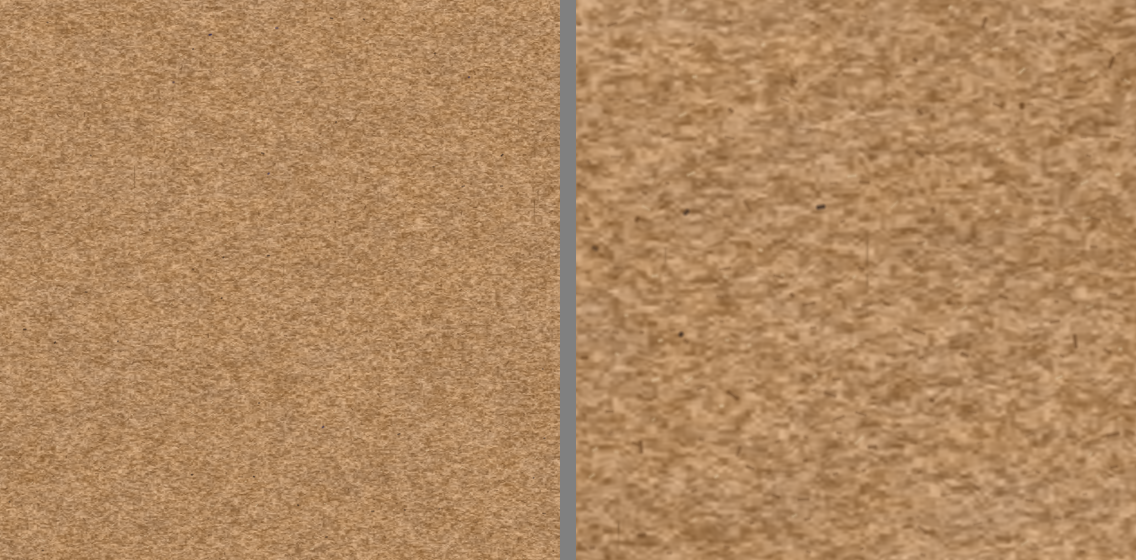
Left, the full canvas; right, a detail of the centre.
Reproduce this texture procedurally as a Shadertoy shader.

```glsl
// Brown recycled cardboard: fine horizontal fibre grain with scattered flecks.

const vec3 BOARD_COLOR  = vec3(0.696, 0.536, 0.376);
const vec3 WARM_SHIFT   = vec3(0.012, 0.000, -0.018);
const vec3 BARK_COLOR   = vec3(0.36, 0.22, 0.10);
const vec3 PALE_COLOR   = vec3(0.90, 0.80, 0.65);
const vec3 SOOT_COLOR   = vec3(0.15, 0.10, 0.08);
const vec3 INK_COLOR    = vec3(0.14, 0.12, 0.32);
const vec3 CREASE_COLOR = vec3(0.42, 0.29, 0.16);

// Noise cells across the canvas, horizontally and vertically
const vec2 PATCH_FREQ = vec2(22.0, 34.0);
const vec2 CLUMP_FREQ = vec2(64.0, 120.0);
const vec2 FIBRE_FREQ = vec2(145.0, 300.0);
const vec2 GRIT_FREQ  = vec2(310.0, 420.0);

// Contrast of each noise layer
const float PATCH_AMP = 0.030;
const float CLUMP_AMP = 0.060;
const float FIBRE_AMP = 0.185;
const float GRIT_AMP  = 0.150;
const float WAVINESS  = 0.003;

// Integer hash giving three values in 0..1
vec3 hash3(vec2 cell, float seed) {
    uvec3 v = uvec3(ivec3(vec3(cell, seed))) * 1664525u + 1013904223u;
    v.x += v.y * v.z; v.y += v.z * v.x; v.z += v.x * v.y;
    v ^= v >> 16u;
    v.x += v.y * v.z; v.y += v.z * v.x; v.z += v.x * v.y;
    return vec3(v >> 8u) / 16777216.0;
}

// Smooth value noise centred on zero
float noise(vec2 p, float seed) {
    vec2 i = floor(p), f = fract(p);
    f = f * f * (3.0 - 2.0 * f);
    float low  = mix(hash3(i, seed).x, hash3(i + vec2(1, 0), seed).x, f.x);
    float high = mix(hash3(i + vec2(0, 1), seed).x, hash3(i + vec2(1, 1), seed).x, f.x);
    return mix(low, high, f.y) - 0.5;
}

// Coverage of short strokes, at most one per grid cell
// size: half length and half width; spread: largest turn from the given angle
float flecks(vec2 uv, float cells, float chance, vec2 size, float angle, float spread, float seed) {
    vec2 cell = floor(uv * cells);
    vec3 place = hash3(cell, seed);
    vec3 look = hash3(cell, seed + 1.0);
    vec2 p = uv - (cell + 0.25 + 0.5 * place.xy) / cells;
    float turn = angle + spread * (2.0 * look.x - 1.0);
    float c = cos(turn), s = sin(turn);
    p = vec2(c * p.x + s * p.y, c * p.y - s * p.x);
    float halfLength = size.x * mix(0.1, 1.0, look.y * look.y);
    float d = length(vec2(max(abs(p.x) - halfLength, 0.0), p.y)) - size.y;
    float soft = max(1.0 / iResolution.y, 0.0015);
    float cover = 1.0 - smoothstep(-soft, soft, d);
    return cover * step(place.z, chance) * mix(0.45, 1.0, look.z);
}

void mainImage(out vec4 fragColor, in vec2 fragCoord) {
    vec2 uv = fragCoord / iResolution.y;

    // Gentle waves keep the fibres from lying in straight rows
    vec2 bend = vec2(noise(uv * 70.0, 1.0), noise(uv * 90.0, 2.0));
    vec2 p = uv + WAVINESS * bend;

    // Light and dark grain from broad patches down to grit
    float shade = PATCH_AMP * noise(p * PATCH_FREQ, 3.0)
                + CLUMP_AMP * noise(p * CLUMP_FREQ, 4.0)
                + FIBRE_AMP * noise(p * FIBRE_FREQ, 5.0)
                + GRIT_AMP  * noise(p * GRIT_FREQ, 6.0);
    float warmth = noise(p * PATCH_FREQ * 0.8, 7.0) + noise(p * CLUMP_FREQ, 8.0);
    vec3 color = BOARD_COLOR + shade + WARM_SHIFT * warmth;

    // Faint upright creases, broken up by the grain
    float crease = flecks(uv, 7.0, 0.35, vec2(0.035, 0.0005), 1.5708, 0.03, 10.0);
    crease *= smoothstep(-0.2, 0.3, noise(uv * 150.0, 9.0));
    color = mix(color, CREASE_COLOR, 0.6 * crease);

    // Bark and pale fibres
    float bark = flecks(uv, 36.0, 0.25, vec2(0.0032, 0.0010), 0.3, 1.4, 20.0);
    float thread = flecks(uv + 0.37, 60.0, 0.30, vec2(0.0032, 0.0006), 0.0, 0.4, 30.0);
    float pale = flecks(uv + 0.61, 50.0, 0.22, vec2(0.0026, 0.0007), 0.2, 0.7, 40.0);
    color = mix(color, BARK_COLOR, 0.65 * bark);
    color = mix(color, BARK_COLOR, 0.50 * thread);
    color = mix(color, PALE_COLOR, 0.70 * pale);

    // Sparse soot specks and rare ink dots
    float soot = flecks(uv + 0.19, 16.0, 0.13, vec2(0.0020, 0.0011), 0.2, 0.8, 50.0);
    float ink = flecks(uv + 0.83, 11.0, 0.04, vec2(0.0025, 0.0014), 0.3, 0.6, 60.0);
    color = mix(color, SOOT_COLOR, 0.85 * soot);
    color = mix(color, INK_COLOR, 0.90 * ink);

    fragColor = vec4(clamp(color, 0.0, 1.0), 1.0);
}
```
